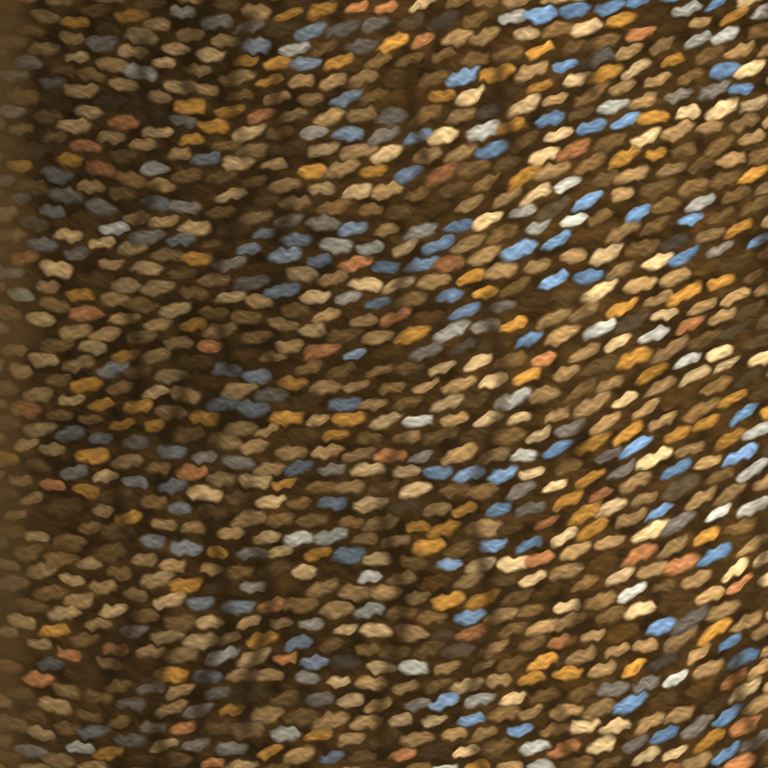
Give the GLSL for this texture, as a Shadertoy shader.

```glsl
// Coarse tweed cloth: sagging rows of short tilted yarn stitches over dark gaps.
// Each stitch is a jittered brick cell drawn as a soft rounded capsule; yarn
// colours run in bands along rows, and light grows from the left to the right.

const float ROWS = 43.0;            // stitch rows per canvas height
const float COLS = 23.0;            // stitches per canvas width
const float SAG = 0.30;             // curvature of the rows
const float SAG_CENTRE = 0.50;      // where the rows hang lowest
const float TILT = 0.20;            // stitch slope relative to its row
const float TILT_JITTER = 0.34;
const vec2 STITCH_HALF = vec2(1.02, 0.47);  // half size in row heights
const float SEAMS = 17.0;           // possible dark warp seams
const float LIGHT_LEFT = 0.84;
const float LIGHT_RIGHT = 1.19;

const vec3 GAP = vec3(0.225, 0.160, 0.080);
const vec3 BROWN = vec3(0.41, 0.31, 0.18);
const vec3 TAN = vec3(0.56, 0.44, 0.28);
const vec3 CREAM = vec3(0.76, 0.64, 0.45);
const vec3 GOLD = vec3(0.66, 0.47, 0.21);
const vec3 RUST = vec3(0.62, 0.41, 0.25);
const vec3 GREY = vec3(0.42, 0.38, 0.33);
const vec3 SILVER = vec3(0.64, 0.62, 0.56);
const vec3 BLUE = vec3(0.40, 0.50, 0.60);

float hash(vec2 p) {
    vec3 q = fract(p.xyx * 0.1031);
    q += dot(q, q.yzx + 33.33);
    return fract((q.x + q.y) * q.z);
}

float noise(vec2 p) {
    vec2 cell = floor(p), f = fract(p);
    f = f * f * (3.0 - 2.0 * f);
    float low = mix(hash(cell), hash(cell + vec2(1, 0)), f.x);
    float high = mix(hash(cell + vec2(0, 1)), hash(cell + vec2(1, 1)), f.x);
    return mix(low, high, f.y);
}

// Yarn colour of one stitch; some rows carry mostly blue and grey yarn
vec3 yarnColour(vec2 id, float lit) {
    float pick = hash(id + 71.3);
    float cool = hash(vec2(id.y, 9.0)) > 0.64 ? 0.52 : 0.11;
    if (hash(id + 23.7) < cool) {
        vec3 blue = mix(GREY, BLUE, 0.15 + 0.85 * lit);
        return pick < 0.48 ? blue : pick < 0.76 ? GREY : mix(GREY, SILVER, lit);
    }
    if (pick < 0.27) return BROWN;
    if (pick < 0.60) return TAN;
    if (pick < 0.79) return mix(TAN, CREAM, 0.35 + 0.65 * lit);
    if (pick < 0.90) return GOLD;
    return pick < 0.96 ? RUST : SILVER;
}

// Bend straight rows into hanging, slightly wavy ones
vec2 drape(vec2 uv) {
    float x = uv.x - SAG_CENTRE;
    float wave = 0.006 * sin(9.0 * uv.x + 5.0 * uv.y) + 0.004 * sin(17.0 * uv.x - 11.0 * uv.y);
    float lean = 0.05 * uv.y + 0.006 * sin(8.0 * uv.y + 3.0 * uv.x);
    return vec2(uv.x - lean, uv.y - SAG * x * x + wave);
}

// Broken dark lines that run down between the stitches
float seamShade(vec2 cloth) {
    float x = cloth.x * SEAMS + 0.25 * sin(cloth.y * 23.0);
    float strength = step(0.62, hash(vec2(floor(x), 4.0)));
    float line = exp(-pow((fract(x) - 0.5) * 5.5, 2.0));
    float broken = smoothstep(0.25, 0.7, noise(vec2(floor(x) * 7.0, cloth.y * 17.0)));
    return strength * line * broken;
}

void mainImage(out vec4 fragColor, in vec2 fragCoord) {
    vec2 uv = fragCoord / iResolution.xy;
    vec2 cloth = drape(uv);
    float lit = smoothstep(0.05, 0.85, uv.x);

    // Fuzzy yarn edges
    vec2 grid = cloth * vec2(COLS, ROWS);
    float fuzz = noise(grid * vec2(5.0, 1.7)) - 0.5;
    grid += vec2(0.16, 0.26) * vec2(noise(grid * 2.3 + 40.0) - 0.5, fuzz);

    vec3 colour = GAP * (0.75 + 0.6 * noise(grid * vec2(2.0, 1.5)));

    // Stitches, neighbours included, painted in a fixed order
    for (int j = -1; j <= 1; j++) {
        float row = floor(grid.y) + float(j);
        float shift = 0.5 * mod(row, 2.0) + 0.35 * hash(vec2(row, 2.0));
        for (int i = -1; i <= 1; i++) {
            vec2 id = vec2(floor(grid.x - shift) + float(i), row);
            float rnd = hash(id + 5.1);
            vec2 jitter = vec2(0.26, 0.22) * (vec2(hash(id + 11.0), hash(id + 37.0)) - 0.5);
            vec2 d = grid - id - vec2(0.5 + shift, 0.5) - jitter;
            d.x *= ROWS / COLS;
            d.y -= d.x * (TILT + TILT_JITTER * (hash(id + 53.0) - 0.5));
            vec2 q = d / (STITCH_HALF * (0.76 + 0.32 * rnd));
            float r = pow(abs(q.x), 2.6) + q.y * q.y;
            float body = smoothstep(1.15, 0.45, r);

            // Round shading and twisted ply
            float ply = sin(d.y * 13.0 - d.x * 5.0 + rnd * 6.28) + 0.6 * sin(d.y * 23.0 + d.x * 3.0);
            float shade = 0.84 + 0.24 * smoothstep(1.0, 0.0, r) + 0.11 * q.y + 0.055 * ply;
            shade *= 0.82 + 0.36 * hash(id + 91.0);
            float sunk = step(hash(id + 17.0), 0.09);
            vec3 yarn = mix(yarnColour(id, lit) * shade, GAP, 0.8 * sunk);
            colour = mix(colour, yarn, body * (0.84 + 0.14 * lit));
        }
    }

    // Fibre streaks, seams and the fall of light
    colour *= 0.86 + 0.28 * noise(grid * vec2(4.0, 6.0) + vec2(0.0, 3.0 * grid.x));
    colour = mix(colour, GAP * 0.75, 0.62 * seamShade(cloth));
    float folds = 0.05 * sin(7.0 * uv.x + 4.0 * uv.y) + 0.04 * sin(13.0 * uv.y - 9.0 * uv.x);
    colour *= mix(LIGHT_LEFT, LIGHT_RIGHT, lit) + folds;
    colour = mix(colour, BROWN * 0.85, 0.65 * smoothstep(0.07, 0.0, uv.x));

    fragColor = vec4(clamp(colour, 0.0, 1.0), 1.0);
}
```
